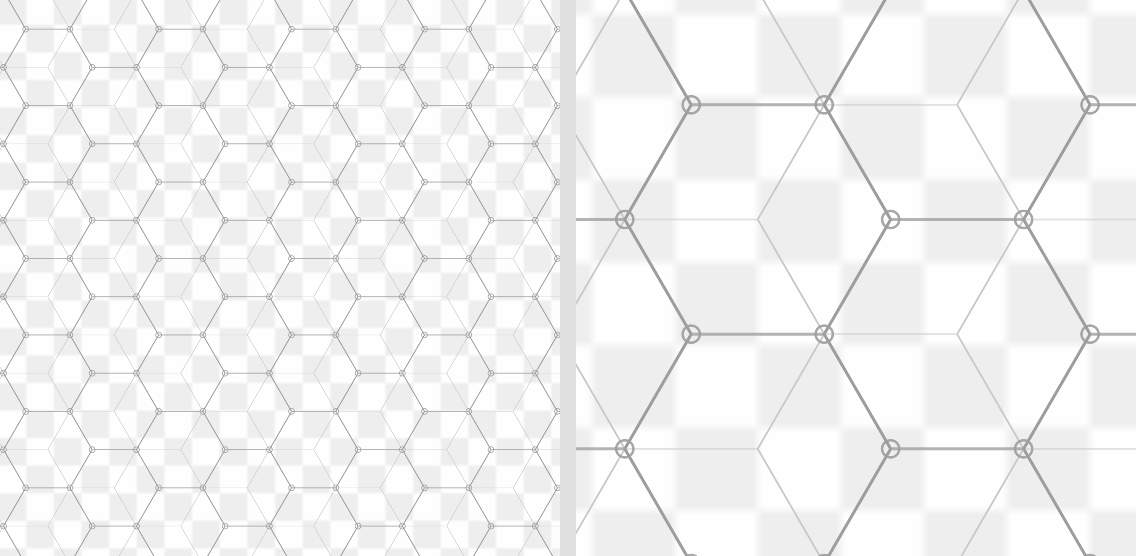
Left: the whole. Right: its middle third, enlarged.
Write a Shadertoy shader that draws this pattern.

```glsl
const float PI = 3.14159265;
const float ROOT3 = 1.7320508;

// Lengths are fractions of the canvas width, measured from the top left
const vec2 HEX_PERIOD = vec2(0.2374, 0.13652);
const vec2 HEX_ORIGIN = vec2(0.0854, 0.1203);
const vec2 SQUARE_SIZE = vec2(0.04935, 0.0492);
const vec2 SQUARE_ORIGIN = vec2(0.0469, 0.0443);
const float RING_RADIUS = 0.0051;

// Softened square wave, changing sign at every integer
vec2 softSquareWave(vec2 x, float softness) {
    return clamp(sin(PI * x) / (PI * softness), -1.0, 1.0);
}

// 1 on the tinted squares, 0 on the others
float checker(vec2 p, float softness) {
    vec2 wave = softSquareWave((p - SQUARE_ORIGIN) / SQUARE_SIZE, softness);
    return 0.5 + 0.5 * wave.x * wave.y;
}

// Offset from the nearest hexagon centre, folded into one quadrant; side = 1
vec2 hexQuadrant(vec2 q) {
    vec2 period = vec2(3.0, ROOT3);
    vec2 a = mod(q + 0.5 * period, period) - 0.5 * period;
    vec2 b = mod(q, period) - 0.5 * period;
    return abs(dot(a, a) < dot(b, b) ? a : b);
}

// Distances to the slanted edge, the level edge and the nearest corner
vec3 hexDistances(vec2 q) {
    vec2 h = hexQuadrant(q);
    float apothem = 0.5 * ROOT3;
    float slanted = apothem - dot(h, vec2(apothem, 0.5));
    float level = apothem - h.y;
    float corner = min(length(h - vec2(1.0, 0.0)), length(h - vec2(0.5, apothem)));
    return vec3(slanted, level, corner);
}

// Antialiased stroke coverage
float stroke(float d, float width, float pixel) {
    return 1.0 - smoothstep(-0.5 * pixel, 0.5 * pixel, abs(d) - 0.5 * width);
}

// Honeycomb coverage, with level edges weaker than slanted ones
float honeycomb(vec3 d, float width, float levelStrength, float pixel) {
    return max(stroke(d.x, width, pixel), levelStrength * stroke(d.y, width, pixel));
}

void mainImage(out vec4 fragColor, in vec2 fragCoord) {
    float pixel = 1.0 / iResolution.x;
    vec2 p = vec2(fragCoord.x, iResolution.y - fragCoord.y) * pixel;

    // Checkered ground
    float shade = mix(0.998, 0.933, checker(p, 0.06));

    // Two honeycombs, the pale one shifted by one side
    float side = HEX_PERIOD.x / 3.0;
    vec2 q = (p - HEX_ORIGIN) / vec2(side, HEX_PERIOD.y / ROOT3);
    vec3 paleDist = hexDistances(q - vec2(1.0, 0.0)) * side;
    vec3 darkDist = hexDistances(q) * side;

    shade = mix(shade, 0.79, honeycomb(paleDist, 0.0011, 0.55, pixel));
    shade = mix(shade, 0.62, honeycomb(darkDist, 0.0018, 0.78, pixel));

    // Small rings on the dark corners
    float ring = stroke(darkDist.z - RING_RADIUS, 0.0015, pixel);
    shade = mix(shade, 0.62, 0.9 * ring);

    fragColor = vec4(vec3(shade), 1.0);
}
```
